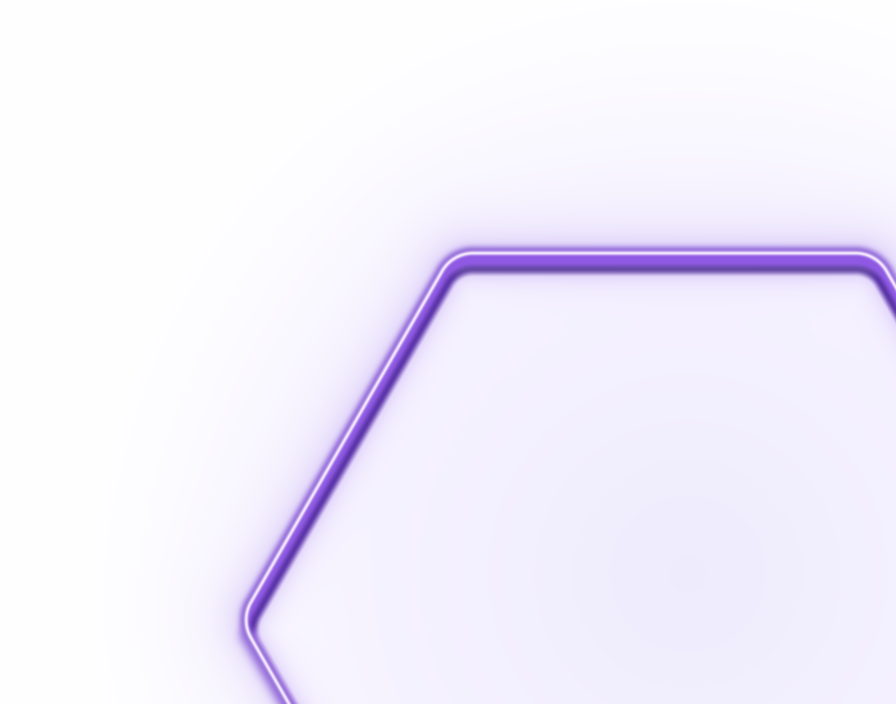
This background is drawn by a Shadertoy shader. Its source:

```glsl
// Draws a large glowing violet hexagon frame with a bevelled rim on a pale lavender haze.

// Signed distance to a flat-topped hexagon with rounded corners.
float roundedHexagon(vec2 p, float apothem, float corner) {
    const vec3 k = vec3(-0.866025, 0.5, 0.577350);
    float r = apothem - corner;
    p = abs(p);
    p -= 2.0 * min(dot(k.xy, p), 0.0) * k.xy;
    p -= vec2(clamp(p.x, -k.z * r, k.z * r), r);
    return length(p) * sign(p.y) - corner;
}

// Soft line of the given width around zero.
float softLine(float x, float width) {
    return exp(-x * x / (width * width));
}

void mainImage(out vec4 fragColor, in vec2 fragCoord) {
    // The canvas is 604 units high; the hexagon centre sits low and right.
    vec2 p = fragCoord / iResolution.y * 604.0 - vec2(570.0, 72.0);
    float outer = roundedHexagon(p, 316.0, 32.0);
    float inner = roundedHexagon(p + vec2(0.0, 8.0), 316.0, 32.0);
    float facingUp = clamp((inner - outer) / 8.0, -1.0, 1.0);
    float underside = smoothstep(0.1, -0.4, facingUp);

    // Background haze
    float haze = length(p - vec2(20.0, 40.0));
    vec3 color = mix(vec3(0.935, 0.925, 0.990), vec3(0.957, 0.943, 1.0), smoothstep(0.0, 240.0, haze));
    color = mix(color, vec3(0.998, 0.998, 1.0), smoothstep(180.0, 560.0, haze));

    // Halo outside the frame, tighter and darker below it
    float away = max(outer, 0.0);
    float halo = 0.50 * exp(-away / 13.0) + 0.12 * exp(-away / 40.0);
    color = mix(color, vec3(0.77, 0.67, 0.95), halo * smoothstep(-3.0, 1.0, outer));
    float rim = softLine(max(outer - 1.0, 0.0), mix(4.0, 7.0, underside));
    vec3 frame = mix(color, vec3(0.50, 0.32, 0.82), 0.75 * rim);

    // Light spilling into the opening
    float depth = max(-inner - 9.0, 0.0);
    vec3 opening = mix(color, vec3(0.76, 0.64, 0.96), 0.55 * exp(-depth / 9.0));

    // Bevel: violet body falling into a dark inner edge
    vec3 body = mix(vec3(0.56, 0.35, 0.89), vec3(0.66, 0.49, 0.92), underside);
    vec3 shade = mix(vec3(0.36, 0.21, 0.66), vec3(0.40, 0.29, 0.65), smoothstep(0.5, 1.0, facingUp));
    vec3 bevel = mix(body, shade, smoothstep(-1.0, -7.0, inner) * (1.0 - 0.7 * underside));
    bevel = mix(bevel, opening, smoothstep(-7.0, -14.0, inner));

    color = mix(frame, bevel, smoothstep(0.5, -2.0, outer));

    // Bright edge along the frame
    color = mix(color, vec3(0.98, 0.94, 1.0), 0.95 * softLine(outer + 1.2, 1.7));

    fragColor = vec4(color, 1.0);
}
```
